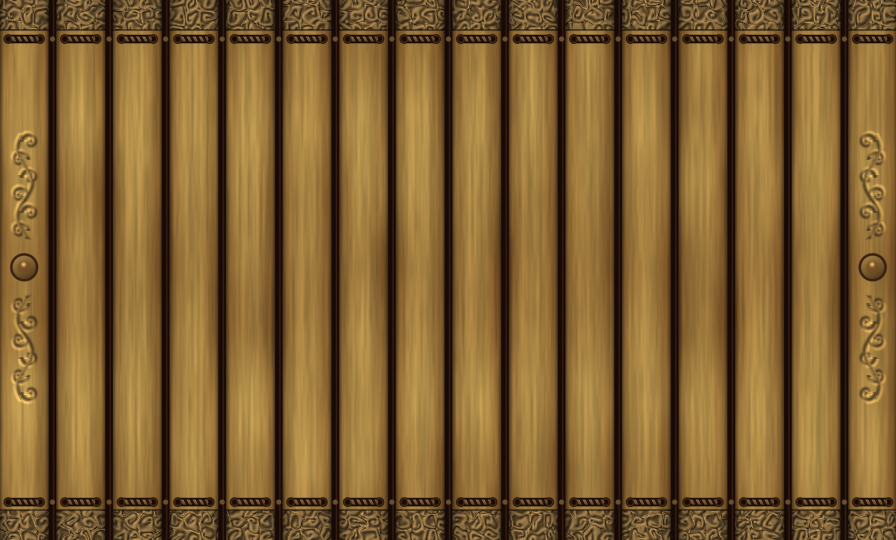
A WebGL 1 fragment shader for this pattern:

```glsl
precision highp float;
// Sixteen aged bamboo slats with carved ends, rope lacing, and knobs and vines on the outer two.

uniform vec2 u_resolution;

const float SLATS_ACROSS = 15.84;  // canvas width in slat pitches
const float FIRST_OFFSET = 0.072;  // part of the first slat cut by the canvas edge
const float LAST_SLAT = 15.0;
const vec3 GOLD = vec3(0.70, 0.56, 0.29);
const vec3 BROWN = vec3(0.44, 0.29, 0.13);
const vec3 BRONZE = vec3(0.50, 0.39, 0.23);
const vec3 DARK = vec3(0.09, 0.04, 0.025);

float hash(vec2 p) {
  vec3 q = fract(p.xyx * 0.1031);
  q += dot(q, q.yzx + 33.33);
  return fract((q.x + q.y) * q.z);
}

float noise(vec2 p) {
  vec2 c = floor(p), f = fract(p);
  f = f * f * (3.0 - 2.0 * f);
  return mix(mix(hash(c), hash(c + vec2(1.0, 0.0)), f.x),
             mix(hash(c + vec2(0.0, 1.0)), hash(c + 1.0), f.x), f.y);
}

// Coverage of a shape from its signed distance
float cover(float d, float soft) {
  return 1.0 - smoothstep(-soft, soft, d);
}

float capsule(vec2 p, float halfLength, float radius) {
  return length(vec2(max(abs(p.x) - halfLength, 0.0), p.y)) - radius;
}

// Height of carved spirals, one per warped cell
float scrollHeight(vec2 p) {
  vec2 q = p * 3.8 + 0.6 * vec2(noise(p * 7.0), noise(p * 7.0 + 31.0));
  vec2 cell = floor(q), d = fract(q) - 0.5;
  float turn = hash(cell) < 0.5 ? -1.0 : 1.0;
  return 0.5 + 0.5 * sin(length(d) * 15.0 + turn * atan(d.y, d.x) + 6.28 * hash(cell + 7.0));
}

// Height of a winding vine with curled shoots on alternating sides
float vineHeight(vec2 p) {
  float stem = abs(p.x - 0.13 * sin(p.y * 5.2)) * 0.85;
  float d = max(stem, max(0.55 - p.y, p.y - 2.32));
  for (int i = 0; i < 6; i++) {
    float n = float(i), side = mod(n, 2.0) * 2.0 - 1.0;
    vec2 c = p - vec2(side * 0.09, 0.66 + n * 0.315);
    float bend = atan(c.y, c.x * side);
    d = min(d, abs(length(c) - 0.095 - 0.018 * bend));
    d = min(d, length(c - vec2(side * 0.02, 0.0)) - 0.01);
  }
  return cover(d - 0.025, 0.035);
}

// Wood colour: rounded profile, cloudy patina and fine lengthwise grain
vec3 wood(vec2 p, float across, float height, float id) {
  float rounded = 1.0 - smoothstep(0.08, 0.46, abs(across + 0.03));
  float band = 0.5 + 0.5 * cos((height - 0.74) * 12.566 + hash(vec2(id, 3.0)) - 0.5);
  float cloud = noise(vec2(p.x * 2.0, p.y * 0.8)) - 0.5;
  float grain = noise(vec2(p.x * 19.0, p.y * 0.5)) - 0.5;
  float fiber = noise(vec2(p.x * 34.0, p.y * 2.5)) - 0.5;
  float tone = 0.12 + 0.6 * rounded + 0.24 * band + 0.3 * cloud + 0.06 * (hash(vec2(id, 9.0)) - 0.5);
  return mix(BROWN, GOLD, clamp(tone, 0.0, 1.1)) * (1.0 + 0.2 * grain + 0.1 * fiber);
}

// Twisted cord tied through two holes
vec3 lacing(vec3 base, vec2 p, float aa) {
  vec2 end = vec2(abs(p.x) - 0.28, p.y);
  float holes = length(end) - 0.085;
  vec3 col = mix(base, DARK, cover(min(holes, capsule(p, 0.26, 0.075)), aa));
  float twist = smoothstep(0.25, 0.75, 0.5 + 0.5 * sin(p.x * 58.0 + p.y * 30.0));
  vec3 cord = mix(DARK * 2.0, BRONZE * 1.05, twist) * (0.85 + 4.0 * p.y);
  col = mix(col, cord, cover(capsule(p, 0.21, 0.045), aa));
  return mix(col, BROWN * 0.75, 0.7 * cover(abs(length(end) - 0.06) - 0.012, aa));
}

// Domed metal stud with a dark rim and a highlight
vec3 knob(vec3 base, vec2 p, float aa) {
  float r = length(p);
  vec3 col = mix(base, DARK * 1.8, 0.85 * cover(r - 0.25, aa));
  float light = clamp(0.55 + 1.6 * dot(p, vec2(-0.5, 0.85)), 0.0, 1.0);
  col = mix(col, mix(BROWN * 0.55, GOLD * 0.95, light), cover(r - 0.205, aa));
  col = mix(col, BROWN * (0.8 + light * 0.5), cover(r - 0.12, aa * 1.5));
  return mix(col, vec3(0.95, 0.82, 0.55), cover(length(p - vec2(-0.01, 0.05)) - 0.03, 0.04));
}

void main() {
  float unit = SLATS_ACROSS / u_resolution.x;
  vec2 p = gl_FragCoord.xy * unit + vec2(FIRST_OFFSET, 0.0);
  float tall = u_resolution.y * unit, height = p.y / tall;
  float aa = unit * 0.8;
  float id = floor(p.x), across = fract(p.x) - 0.5;
  float fromEnd = min(p.y, tall - p.y);
  vec2 bevel = vec2(-0.018, 0.022);
  vec3 col = wood(p, across, height, id);

  // Vines and knobs on the outer slats
  if (id < 0.5 || id > LAST_SLAT - 0.5) {
    vec2 q = vec2(id < 0.5 ? across : -across, p.y - tall * 0.505);
    vec2 v = vec2(q.x, abs(q.y));
    float relief = vineHeight(v - bevel) - vineHeight(v + bevel);
    col = mix(col, BRONZE * 0.85, 0.6 * vineHeight(v)) * (1.0 + 0.5 * relief);
    col = knob(col, vec2(across, q.y), aa);
  }

  // Carved bands and lacing at both ends
  float carved = scrollHeight(p);
  float relief = scrollHeight(p - bevel) - scrollHeight(p + bevel);
  vec3 metal = BRONZE * (0.62 + 0.45 * carved + 0.35 * relief) * (1.1 - 1.6 * across * across);
  col = mix(col, metal, cover(fromEnd - 0.53, aa));
  col *= 1.0 - 0.55 * cover(abs(fromEnd - 0.53) - 0.015, aa);
  vec2 tie = vec2(across, p.y < tall * 0.5 ? p.y - 0.67 : p.y - tall + 0.69);
  col = lacing(col, tie, aa);

  // Shadowed gaps with a thin inner ridge and a cord bead
  float gap = 0.5 - abs(across);
  col *= mix(0.55, 1.0, smoothstep(0.05, 0.15, gap));
  col = mix(col, DARK, cover(gap - 0.068, aa));
  float ridge = abs(fract(p.x + 0.48) - 0.5);
  col = mix(col, vec3(0.29, 0.15, 0.08), 0.65 * cover(ridge - 0.012, aa));
  col = mix(col, BRONZE * 0.8, cover(length(vec2(gap, tie.y)) - 0.045, aa));
  gl_FragColor = vec4(col, 1.0);
}
```
